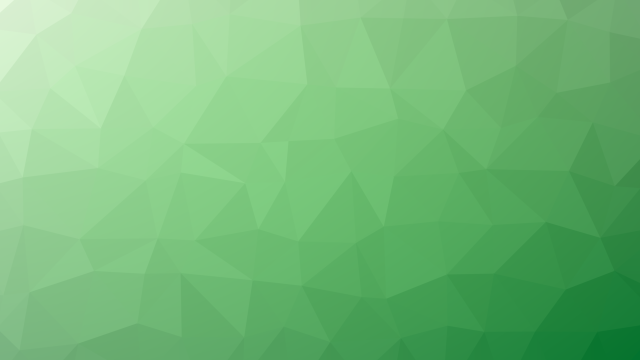
Reproduce this background procedurally as a Shadertoy shader.

```glsl
// Low-poly mesh of green facets, fading from pale upper left to deep lower right.

const float ROWS = 7.0;                    // mesh cells per canvas height
const vec2 MESH_ORIGIN = vec2(0.73, 0.47); // in cells

vec2 hash2(vec2 id) {
    vec2 q = vec2(dot(id, vec2(127.1, 311.7)), dot(id, vec2(269.5, 183.3)));
    return fract(sin(q) * 43758.5);
}

// Mesh corner: a grid point pushed off its place.
vec2 meshVertex(vec2 id) {
    return id + MESH_ORIGIN + (hash2(id) - 0.5) * vec2(0.70, 0.56);
}

// Parabola through three colours at t = 0, 0.5 and 1.
vec3 blend3(vec3 a, vec3 b, vec3 c, float t) {
    return a * (1.0 - t) * (1.0 - 2.0 * t) + b * 4.0 * t * (1.0 - t) + c * t * (2.0 * t - 1.0);
}

// Smooth colour field over the canvas, uv from 0 to 1.
vec3 greenField(vec2 uv) {
    uv = clamp(uv, 0.0, 1.0);
    vec3 low  = blend3(vec3(0.46, 0.69, 0.49), vec3(0.28, 0.61, 0.34), vec3(0.00, 0.44, 0.17), uv.x);
    vec3 mid  = blend3(vec3(0.67, 0.86, 0.66), vec3(0.46, 0.77, 0.47), vec3(0.25, 0.56, 0.30), uv.x);
    vec3 high = blend3(vec3(0.89, 0.96, 0.86), vec3(0.62, 0.83, 0.60), vec3(0.42, 0.64, 0.43), uv.x);
    return blend3(low, mid, high, uv.y);
}

// Signed distance to the line a-b, positive on its left.
float leftOf(vec2 p, vec2 a, vec2 b) {
    vec2 e = b - a, q = p - a;
    return (e.x * q.y - e.y * q.x) / length(e);
}

// Colour of one counterclockwise facet, weighted by its smooth coverage.
vec4 facet(vec2 p, vec2 a, vec2 b, vec2 c) {
    float inside = min(leftOf(p, a, b), min(leftOf(p, b, c), leftOf(p, c, a)));
    float soft = 0.7 * ROWS / iResolution.y;
    float cover = smoothstep(-soft, soft, inside);
    vec2 centre = (a + b + c) / 3.0;
    vec2 toUv = vec2(iResolution.y / iResolution.x, 1.0) / ROWS;
    float tone = (hash2(floor(centre * 50.0)).x - 0.5) * 0.035;
    vec3 colour = greenField(mix(p, centre, 0.65) * toUv) + tone;
    return vec4(colour, 1.0) * cover;
}

void mainImage(out vec4 fragColor, in vec2 fragCoord) {
    vec2 p = fragCoord / iResolution.y * ROWS;
    vec2 home = floor(p - MESH_ORIGIN);
    vec4 sum = vec4(0.0);

    // Jitter can carry a quad into the neighbouring cells, so visit all nine.
    for (int j = -1; j <= 1; j++) {
        for (int i = -1; i <= 1; i++) {
            vec2 id = home + vec2(i, j);
            vec2 a = meshVertex(id);
            vec2 b = meshVertex(id + vec2(1.0, 0.0));
            vec2 c = meshVertex(id + vec2(1.0, 1.0));
            vec2 d = meshVertex(id + vec2(0.0, 1.0));

            // Split the quad along its shorter diagonal.
            if (distance(a, c) < distance(b, d)) {
                sum += facet(p, a, b, c) + facet(p, a, c, d);
            } else {
                sum += facet(p, a, b, d) + facet(p, b, c, d);
            }
        }
    }
    vec3 colour = sum.a > 0.001 ? sum.rgb / sum.a : greenField(fragCoord / iResolution.xy);
    fragColor = vec4(clamp(colour, 0.0, 1.0), 1.0);
}
```
